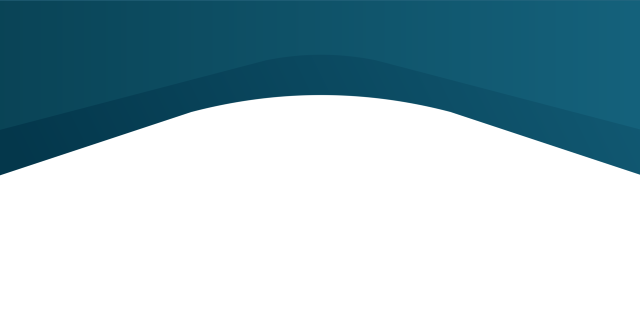
A WebGL 1 fragment shader for this background:

```glsl
precision highp float;
// Draws a teal gradient header with a darker arched band above a white page.
uniform vec2 u_resolution;

const vec3 PAGE_WHITE = vec3(1.0);
const vec3 TEAL_LEFT = vec3(0.037, 0.265, 0.338);
const vec3 TEAL_RIGHT = vec3(0.080, 0.382, 0.484);
const vec3 BAND_LEFT = vec3(0.014, 0.215, 0.295);
const vec3 BAND_RIGHT = vec3(0.065, 0.345, 0.445);
const vec3 RIM_LIGHT = vec3(0.170, 0.410, 0.510);

// Height of an arch: a parabolic cap up to the joint, straight slopes beyond it.
float archHeight(float x, float apex, float joint, float drop, float slope) {
  float d = abs(x);
  float cap = min(d / joint, 1.0);
  return apex - drop * cap * cap - slope * max(d - joint, 0.0);
}

// Smooth coverage of the region below an edge.
float coverBelow(float y, float edge, float pixel) {
  return 1.0 - smoothstep(-0.7 * pixel, 0.7 * pixel, y - edge);
}

void main() {
  // The canvas spans 2 by 1 units.
  vec2 p = gl_FragCoord.xy / u_resolution * vec2(2.0, 1.0);
  float pixel = 1.0 / u_resolution.y;
  float x = p.x - 1.003;

  // Header gradient runs sideways; the band gradient leans slightly.
  vec3 color = mix(TEAL_LEFT, TEAL_RIGHT, 0.5 * p.x);
  float lean = clamp(0.5 * p.x + 0.25 * (p.y - 0.64), 0.0, 1.0);
  vec3 band = mix(BAND_LEFT, BAND_RIGHT, lean);

  // Faint light along the upper rim.
  float rim = 1.0 - coverBelow(p.y, 0.9975, pixel);
  color = mix(color, RIM_LIGHT, 0.6 * rim);

  // Dark band, then the white page below it.
  float bandEdge = archHeight(x, 0.829, 0.172, 0.0175, 0.2615);
  float pageEdge = archHeight(x, 0.703, 0.405, 0.053, 0.331);
  color = mix(color, band, coverBelow(p.y, bandEdge, pixel));
  color = mix(color, PAGE_WHITE, coverBelow(p.y, pageEdge, pixel));

  gl_FragColor = vec4(color, 1.0);
}
```
